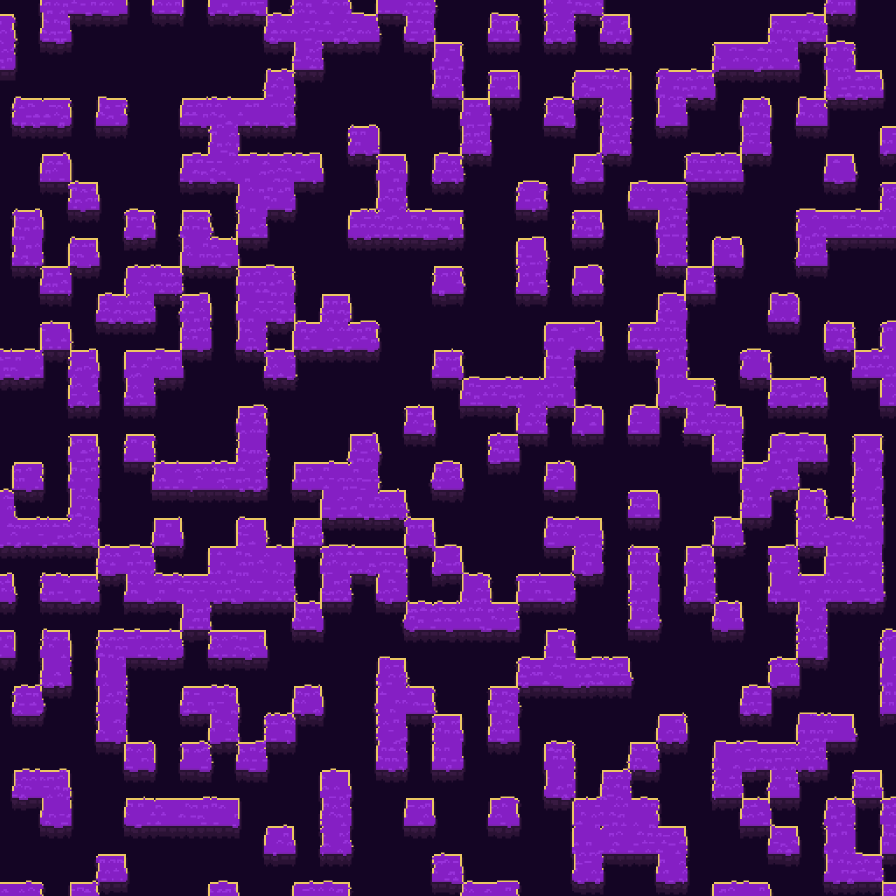
A Shadertoy shader for this pattern:

```glsl
// Pixel-art cave map: purple mossy islands with gold rims and dark cliffs.

const float TILES = 32.0;        // map cells across the canvas
const float TEXELS = 16.0;       // art texels across one cell
const float FILL = 0.315;        // share of cells that are land
const float WOBBLE = 0.06;       // irregularity of the coast, in cells
const float CORNER = 0.13;       // corner radius, in cells
const float CLIFF = 0.36;        // cliff height, in cells
const float RIM_LIFT = 0.28;     // side rims stop this far above the bottom
const float RIM_DROP = 0.75;     // right rims reach this far below the top

const vec3 VOID_COLOR = vec3(0.08, 0.02, 0.14);
const vec3 CLIFF_LIGHT = vec3(0.22, 0.10, 0.26);
const vec3 CLIFF_DARK = vec3(0.165, 0.07, 0.205);
const vec3 MOSS = vec3(0.52, 0.12, 0.77);
const vec3 MOSS_LIGHT = vec3(0.60, 0.20, 0.86);
const vec3 MOSS_LIP = vec3(0.48, 0.14, 0.67);
const vec3 GOLD = vec3(0.92, 0.78, 0.39);

float hash(vec2 p) {
    vec3 q = fract(p.xyx * vec3(0.1031, 0.1030, 0.0973));
    q += dot(q, q.yzx + 33.33);
    return fract((q.x + q.y) * q.z);
}

float cornerSlope(vec2 cell, vec2 offset) {
    float angle = 6.2832 * hash(cell + 71.0);
    return dot(vec2(cos(angle), sin(angle)), offset);
}

float gradientNoise(vec2 p) {
    vec2 i = floor(p), f = fract(p);
    vec2 u = f * f * (3.0 - 2.0 * f);
    vec2 e = vec2(1.0, 0.0);
    float low = mix(cornerSlope(i, f), cornerSlope(i + e, f - e), u.x);
    float high = mix(cornerSlope(i + e.yx, f - e.yx), cornerSlope(i + 1.0, f - 1.0), u.x);
    return mix(low, high, u.y);
}

float roundedBox(vec2 p, vec2 halfSize) {
    vec2 d = abs(p) - halfSize + CORNER;
    return length(max(d, 0.0)) + min(max(d.x, d.y), 0.0) - CORNER;
}

// True on land: union of the filled cells, each a little wider at its foot
bool land(vec2 p) {
    p += WOBBLE * vec2(gradientNoise(p * 3.0), gradientNoise(p * 3.0 + 37.0));
    vec2 cell = floor(p + 0.5);
    for (int y = -1; y <= 1; y++)
    for (int x = -1; x <= 1; x++) {
        vec2 c = cell + vec2(x, y);
        if (hash(c + 11.0) > FILL) continue;
        vec2 q = p - c;
        float halfWidth = mix(0.575, 0.525, smoothstep(-0.25, 0.1, q.y));
        if (roundedBox(q, vec2(halfWidth, 0.52)) < 0.0) return true;
    }
    return false;
}

// Small staggered arcs scattered over the moss
vec3 mossColor(vec2 p) {
    vec2 g = p * 3.0;
    g.x += 0.5 * mod(floor(g.y), 2.0);
    vec2 cell = floor(g);
    vec2 jitter = vec2(hash(cell + 5.0), hash(cell + 23.0)) - 0.5;
    vec2 q = fract(g) - 0.5 - 0.35 * jitter;
    bool arc = abs(length(q) - 0.24) < 0.1 && q.y > -0.02;
    return arc && hash(cell + 47.0) < 0.75 ? MOSS_LIGHT : MOSS;
}

vec3 landColor(vec2 p, vec2 dx, vec2 dy) {
    if (!land(p + dy)) return GOLD;
    if (!land(p - dy)) return MOSS_LIP;
    bool leftRim = !land(p - dx);
    bool rightRim = !land(p + dx) && !land(p + vec2(0.0, RIM_DROP));
    if ((leftRim || rightRim) && land(p - vec2(0.0, RIM_LIFT))) return GOLD;
    return mossColor(p);
}

// Scalloped rock face hanging below the land
vec3 groundColor(vec2 p, vec2 dx, vec2 dy) {
    float scallop = abs(sin(9.4248 * p.x));
    float depth = CLIFF + 0.09 * (scallop - 0.5);
    bool upper = land(p + vec2(0.0, 0.5 * depth));
    if (upper || land(p + vec2(0.0, depth))) {
        bool crack = scallop < 0.3 || land(p + dy);
        return crack || !upper ? CLIFF_DARK : CLIFF_LIGHT;
    }
    bool shore = land(p + dx + 2.0 * dy) || land(p - dx + 2.0 * dy);
    return shore ? CLIFF_DARK : VOID_COLOR;
}

vec3 mapColor(vec2 uv) {
    vec2 p = (floor(uv * TILES * TEXELS) + 0.5) / TEXELS;
    vec2 dx = vec2(1.0 / TEXELS, 0.0), dy = dx.yx;
    return land(p) ? landColor(p, dx, dy) : groundColor(p, dx, dy);
}

void mainImage(out vec4 fragColor, in vec2 fragCoord) {
    // Four samples smooth the texel edges at any canvas size
    vec3 color = vec3(0.0);
    for (int i = 0; i < 4; i++) {
        vec2 offset = 0.5 * vec2(i & 1, i >> 1) - 0.25;
        color += mapColor((fragCoord + offset) / iResolution.y);
    }
    fragColor = vec4(color / 4.0, 1.0);
}
```
